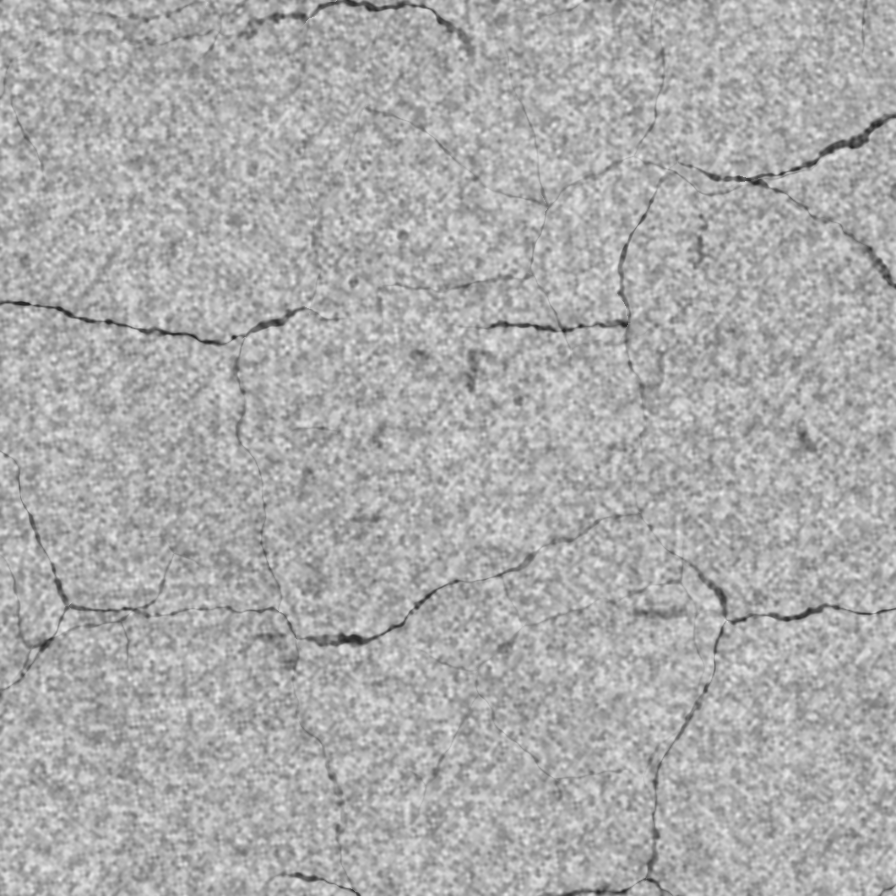
Give the GLSL for this texture, as a WebGL 2 fragment shader.

```glsl
#version 300 es
precision highp float;

uniform vec2 u_resolution;
out vec4 fragColor;

const float BASE_GRAY = 0.685;
const float COARSE_GRAIN_FREQ = 165.0;
const float FINE_GRAIN_FREQ = 235.0;
const float COARSE_GRAIN_GAIN = 0.25;
const float FINE_GRAIN_GAIN = 0.20;
const float CLUMP_GAIN = 0.09;
const float PATCH_GAIN = 0.07;
const vec2 MAIN_CELLS = vec2(2.5, 3.4);
const vec2 HAIR_CELLS = vec2(5.0, 6.0);
const float CRACK_WARP = 0.11;
const float CRACK_DEPTH = 0.36;
const float HAIR_DEPTH = 0.15;
const float PIT_DEPTH = 0.20;
const float RIM_LIGHT = 0.035;

float hash(vec2 p) {
    return fract(sin(dot(p, vec2(127.1, 311.7))) * 43758.5453);
}

vec2 hash2(vec2 p) {
    return vec2(hash(p), hash(p + 57.3));
}

float noise(vec2 p) {
    vec2 i = floor(p);
    vec2 f = fract(p);
    f = f * f * (3.0 - 2.0 * f);
    float low = mix(hash(i), hash(i + vec2(1, 0)), f.x);
    float high = mix(hash(i + vec2(0, 1)), hash(i + vec2(1, 1)), f.x);
    return mix(low, high, f.y);
}

float fbm(vec2 p) {
    float sum = 0.0;
    float gain = 0.5;
    for (int i = 0; i < 5; i++) {
        sum += gain * noise(p);
        p = mat2(1.6, 1.2, -1.2, 1.6) * p + 7.7;
        gain *= 0.5;
    }
    return sum;
}

// Distance to the nearest cell border (x) and how level that border runs (y).
vec2 cellBorder(vec2 p, vec2 cells, float seed) {
    vec2 q = p * cells + seed;
    vec2 id = floor(q);
    vec2 nearest = vec2(9.0);
    vec2 second = vec2(9.0);
    for (int y = -1; y <= 1; y++) {
        for (int x = -1; x <= 1; x++) {
            vec2 cell = id + vec2(x, y);
            vec2 offset = (cell + 0.1 + 0.8 * hash2(cell) - q) / cells;
            if (dot(offset, offset) < dot(nearest, nearest)) {
                second = nearest;
                nearest = offset;
            } else if (dot(offset, offset) < dot(second, second)) {
                second = offset;
            }
        }
    }
    vec2 normal = normalize(second - nearest);
    return vec2(dot(0.5 * (nearest + second), normal), abs(normal.y));
}

float line(float dist, float halfWidth) {
    float soft = 0.0018 + 0.5 / u_resolution.y;
    return 1.0 - smoothstep(halfWidth - soft, halfWidth + soft, dist);
}

void main() {
    vec2 p = gl_FragCoord.xy / u_resolution.y;

    // Sandy grain, clumps and broad tonal patches
    float coarse = noise(p * COARSE_GRAIN_FREQ) - 0.5;
    float fine = noise(mat2(0.8, 0.6, -0.6, 0.8) * p * FINE_GRAIN_FREQ + 31.0) - 0.5;
    float gray = BASE_GRAY + COARSE_GRAIN_GAIN * coarse + FINE_GRAIN_GAIN * fine;
    gray += CLUMP_GAIN * (noise(p * 62.0 + 5.0) - 0.5);
    gray += PATCH_GAIN * (fbm(p * 5.0 + 12.0) - 0.5);

    // Ragged coordinates shared by both crack networks
    vec2 ragged = p + CRACK_WARP * (vec2(fbm(p * 7.0), fbm(p * 7.0 + 43.0)) - 0.5);
    float crumble = 0.003 * coarse;

    // Main cracks: strongest where level, widening into dark blots
    vec2 border = cellBorder(ragged, MAIN_CELLS, 3.0);
    float blot = noise(p * 24.0 + 17.0);
    float presence = smoothstep(0.22, 0.58, noise(p * 4.5 + 8.0));
    presence *= mix(0.4, 1.0, border.y);
    float halfWidth = mix(0.0011, 0.0058, blot * blot) * mix(0.6, 1.0, presence);
    float crack = presence * line(border.x + crumble, halfWidth);
    float halo = presence * exp(-border.x / 0.008);

    // Faint broken hairlines
    vec2 hair = cellBorder(ragged, HAIR_CELLS, 21.0);
    float hairPresence = smoothstep(0.5, 0.78, noise(p * 6.0 + 29.0));
    float hairline = hairPresence * line(hair.x + crumble, 0.0016);

    // Sparse shallow pits
    float pit = smoothstep(0.84, 0.97, noise(p * 38.0 + 71.0));
    pit *= smoothstep(0.5, 0.8, noise(p * 7.0 + 3.0));

    // Pale crumbled rim beside the cracks
    float rim = presence * smoothstep(0.004, 0.008, border.x)
        * (1.0 - smoothstep(0.010, 0.018, border.x));

    gray += RIM_LIGHT * rim - 0.04 * halo;
    gray -= CRACK_DEPTH * crack + HAIR_DEPTH * hairline + PIT_DEPTH * pit;
    fragColor = vec4(vec3(clamp(gray, 0.16, 0.95)), 1.0);
}
```
